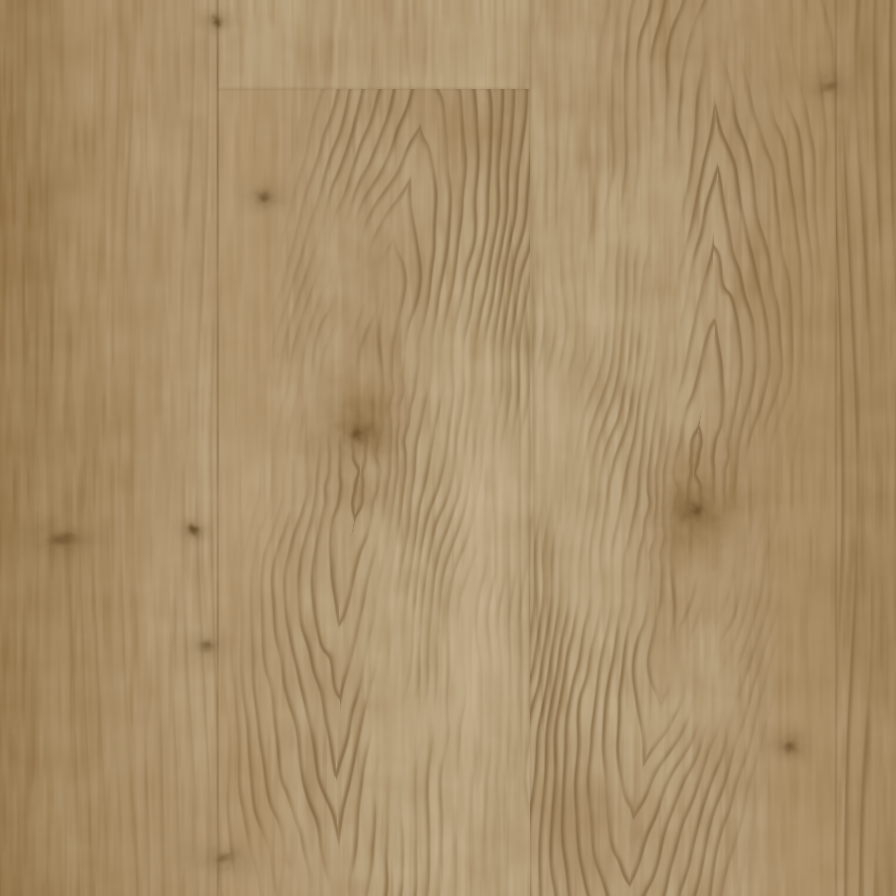
This texture is drawn by a three.js fragment shader. Its source:

```glsl
// Oak plank floor: long vertical boards with cathedral grain, fine fibres and knots.
// Growth rings are thin contours of pointed arches around a bent axis, warped by noise;
// boards on the right reuse the left ones turned half a circle about a pivot.
varying vec2 vUv;

const vec3 UMBER = vec3(0.580, 0.462, 0.298);
const vec3 PALE = vec3(0.732, 0.645, 0.508);
const vec3 TAN = vec3(0.660, 0.540, 0.370);
const vec3 RING = vec3(0.490, 0.385, 0.235);
const vec3 BARK = vec3(0.370, 0.275, 0.140);

const float LEFT_SEAM = 0.243;
const float MID_SEAM = 0.592;
const float END_JOINT = 0.901;
const vec2 PIVOT = vec2(0.588, 0.473);
const vec2 HEART = vec2(0.401, 0.515);

float hash(vec2 p) {
  return fract(sin(dot(p, vec2(127.1, 311.7))) * 43758.5453);
}

float noise(vec2 p) {
  vec2 i = floor(p), f = fract(p);
  f = f * f * (3.0 - 2.0 * f);
  float low = mix(hash(i), hash(i + vec2(1.0, 0.0)), f.x);
  float high = mix(hash(i + vec2(0.0, 1.0)), hash(i + 1.0), f.x);
  return mix(low, high, f.y);
}

float fbm(vec2 p) {
  float sum = 0.0, gain = 0.533;
  for (int i = 0; i < 4; i++) {
    sum += gain * noise(p);
    p = p * 2.03 + 17.3;
    gain *= 0.5;
  }
  return sum;
}

// Soft elliptical spot, 1 at its centre
float spot(vec2 p, vec2 centre, vec2 radius) {
  vec2 d = (p - centre) / radius;
  return exp(-dot(d, d));
}

// Dark core with a ragged halo
float knot(vec2 p, vec2 centre, float size) {
  vec2 q = p + size * 1.6 * (vec2(fbm(p * 80.0), fbm(p * 80.0 + 9.0)) - 0.5);
  return spot(q, centre, vec2(size)) + 0.35 * spot(q, centre, size * vec2(3.2, 2.2));
}

// Thin line in each unit of phase, softer on its inner side
float ringLine(float phase, float width) {
  float t = (fract(phase) - 0.6) / width;
  return exp(-t * t * (t < 0.0 ? 0.4 : 1.5));
}

// Pointed arches opening away from the heart knot
float ringField(vec2 p) {
  float axis = HEART.x + 0.075 * smoothstep(0.48, 0.95, p.y)
             - 0.024 * (1.0 - smoothstep(0.30, 0.50, p.y));
  float dx = p.x - axis + 0.012 * (noise(p * vec2(9.0, 16.0)) - 0.5);
  float d = 0.5 * abs(dx) + 0.5 * length(vec2(dx, (p.y - HEART.y) * 0.27));
  d += 0.030 * (noise(p * vec2(8.0, 3.0) + 4.0) - 0.5);
  d += 0.012 * (noise(p * vec2(24.0, 6.0)) - 0.5);
  d += 0.004 * (noise(p * vec2(70.0, 22.0)) - 0.5);
  return d + 0.014 * spot(p, HEART, vec2(0.05, 0.07)) * noise(p * 55.0);
}

// Rings of even thickness, found from the slope of the field
float cathedral(vec2 p) {
  float step = 0.001, density = 80.0, d = ringField(p);
  vec2 slope = vec2(ringField(p + vec2(step, 0.0)), ringField(p + vec2(0.0, step))) - d;
  float width = clamp(length(slope) / step * density * 0.0021, 0.04, 0.24);
  float reach = smoothstep(0.27, 0.35, p.x + 0.13 * (0.5 - p.y));
  float fade = 1.0 - 0.5 * smoothstep(0.45, 0.54, p.x) * (1.0 - smoothstep(0.5, 0.8, p.y));
  float patches = smoothstep(0.25, 0.72, fbm(p * vec2(16.0, 7.0)));
  return ringLine(d * density, width) * reach * fade * patches;
}

// Nearly straight grain of the plain boards
float straightGrain(vec2 p, float density) {
  float bend = 0.05 * noise(p * vec2(5.0, 2.0)) + 0.010 * noise(p * vec2(40.0, 4.0));
  float patches = smoothstep(0.4, 0.75, fbm(p * vec2(22.0, 3.5) + 8.0));
  return ringLine((p.x + bend) * density, density * 0.0021) * patches;
}

float seam(float x, float at, float width) {
  float d = (x - at) / width;
  return exp(-d * d);
}

void main() {
  vec2 uv = vUv;
  bool turned = uv.x > MID_SEAM;
  vec2 p = turned ? 2.0 * PIVOT - uv : uv;
  bool plain = p.x < LEFT_SEAM;
  bool topBoard = !turned && !plain && uv.y > END_JOINT;

  // Broad light, mottling, fibres and short pores
  float tone = 0.92 - 2.6 * (uv.x - 0.53) * (uv.x - 0.53) - 0.10 * (uv.y - 0.5);
  tone += 0.58 * (fbm(uv * vec2(8.0, 4.0)) - 0.5);
  tone += 0.26 * (fbm(uv * vec2(90.0, 5.0)) - 0.5);
  tone += 0.24 * (noise(uv * vec2(240.0, 18.0)) - 0.5);
  tone += 0.26 * (fbm(uv * vec2(24.0, 34.0)) - 0.5);
  tone -= 0.15 * smoothstep(0.62, 0.9, noise(uv * vec2(190.0, 13.0) + 5.0));

  // Grain and stains of each kind of board
  float rust = 0.0, grain = 0.0;
  if (topBoard) {
    tone += 0.06;
    grain = 0.18 * straightGrain(uv + 3.0, 46.0);
  } else if (plain) {
    grain = (turned ? 0.55 : 0.22) * straightGrain(p, 58.0);
    rust = 0.2;
  } else {
    tone -= 0.35 * spot(p, vec2(0.53, 0.86), vec2(0.08, 0.07));
    tone -= 0.65 * spot(p, HEART, vec2(0.05, 0.065)) * (0.3 + fbm(p * 40.0));
    tone -= 0.25 * spot(p, vec2(0.43, 0.66), vec2(0.04, 0.12));
    grain = 0.70 * cathedral(p);
    grain += 0.35 * straightGrain(p, 85.0) * smoothstep(0.54, 0.58, p.x);
    rust = 0.55 * (1.0 - smoothstep(0.28, 0.35, p.x));
  }
  vec3 colour = mix(UMBER, PALE, clamp(tone, -0.4, 1.2));
  colour = mix(colour, TAN, rust * 0.5);
  colour = mix(colour, RING, clamp(grain, 0.0, 0.9));

  // Knots shared by both halves, then those of the left board
  float knots = 0.55 * knot(p, HEART, 0.009) + 0.5 * knot(p, vec2(0.294, 0.778), 0.007);
  knots += 0.4 * knot(p, vec2(0.250, 0.042), 0.009);
  if (!turned) {
    knots += 0.45 * knot(p * vec2(0.6, 1.0), vec2(0.043, 0.398), 0.008);
    knots += 0.65 * knot(p, vec2(0.216, 0.408), 0.005);
    knots += 0.45 * knot(p, vec2(0.232, 0.279), 0.007) + 0.6 * knot(p, vec2(0.242, 0.976), 0.005);
  }
  colour = mix(colour, BARK, clamp(knots, 0.0, 0.85));

  // Joints between boards, worn and broken along their length
  float joint = (turned ? 0.25 : 0.38) * seam(p.x, LEFT_SEAM, 0.0014);
  joint += 0.14 * seam(uv.x, MID_SEAM, 0.0016);
  joint *= 0.2 + 1.2 * fbm(vec2(3.0, uv.y * 16.0));
  if (!turned && !plain) joint += 0.10 * seam(uv.y, END_JOINT, 0.002);
  gl_FragColor = vec4(mix(colour, BARK, clamp(joint, 0.0, 1.0)), 1.0);
}
```
